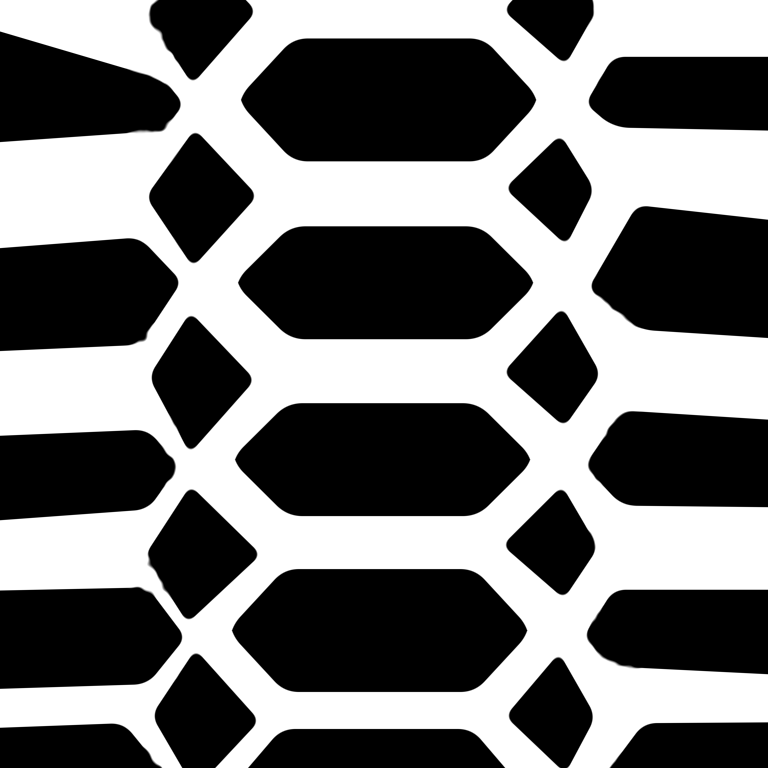
Give the GLSL for this pattern, as a Shadertoy shader.

```glsl
// Black lattice of long hexagons, diamond columns and side bars, with white gaps and chipped edges.

const int   ROWS       = 5;
const vec3  ROW_CURVE  = vec3(0.134, 0.242, -0.0039); // row height: start, pitch, tightening
const vec2  HEX_CENTRE = vec2(0.506, -0.0039);        // x, then lift at the first row
const float HEX_DRIFT  = -0.0039;                     // sideways shift per row
const float HEX_TIP    = 0.198;                       // half widths and half height
const float HEX_FLAT   = 0.124;
const float HEX_HALF   = 0.0735;
const float HEX_SWELL  = 0.0065;
const float BAR_TIP    = 0.238;
const float BAR_SLANT  = 0.78;
const vec2  COLUMN_X   = vec2(0.249, 0.267);          // diamond columns, from their own edge
const vec4  REACH_LEFT  = vec4(0.086, 0.089, 0.094, 0.057); // up, inward, down, outward
const vec4  REACH_RIGHT = vec4(0.079, 0.074, 0.074, 0.046);
const float ROUNDING   = 0.014;
const float JITTER     = 0.006;
const float CHIP       = 0.006;
const float CHIP_SCALE = 95.0;

// Bars per row, in thousandths: inner half, outer half, inner shift, outer shift
const vec4 BARS_LEFT[5] = vec4[5](vec4(33, 72, 3, -21), vec4(70, 67, 7, 18),
    vec4(52, 55, 9, 20), vec4(63, 64, 3, 8), vec4(98, 92, 0, 0));
const vec4 BARS_RIGHT[5] = vec4[5](vec4(46, 48, -14, -12), vec4(81, 77, -24, -9),
    vec4(62, 57, -6, 1), vec4(50, 55, -7, -2), vec4(98, 99, 0, 0));

float hash(vec2 p) {
    vec3 h = fract(p.xyx * 0.1031);
    h += dot(h, h.yzx + 33.33);
    return fract((h.x + h.y) * h.z);
}

vec2 jitter(vec2 id) {
    return JITTER * (2.0 * vec2(hash(id), hash(id + 17.3)) - 1.0);
}

float noise(vec2 p) {
    vec2 i = floor(p), f = fract(p);
    f = f * f * (3.0 - 2.0 * f);
    return mix(mix(hash(i), hash(i + vec2(1, 0)), f.x),
               mix(hash(i + vec2(0, 1)), hash(i + vec2(1, 1)), f.x), f.y);
}

// Smooth maximum, rounds the corner between two edges
float smax(float a, float b) {
    float h = max(ROUNDING - abs(a - b), 0.0) / ROUNDING;
    return max(a, b) + 0.25 * ROUNDING * h * h;
}

// Signed distance to the line a-b, positive on its outer side (clockwise, y down)
float edge(vec2 p, vec2 a, vec2 b) {
    vec2 d = normalize(b - a);
    return dot(p - a, vec2(d.y, -d.x));
}

float rowHeight(float r) {
    return ROW_CURVE.x + r * (ROW_CURVE.y + r * ROW_CURVE.z);
}

float hexagon(vec2 p, float r) {
    vec2 q = abs(p - vec2(HEX_CENTRE.x + HEX_DRIFT * r, rowHeight(r) + HEX_CENTRE.y));
    float halfH = HEX_HALF + HEX_SWELL * (abs(r - 1.5) - 0.5);
    float slant = edge(q, vec2(HEX_TIP, 0.0), vec2(HEX_FLAT, halfH));
    return smax(smax(q.y - halfH, slant), q.x - HEX_TIP + 0.003);
}

float diamond(vec2 p, vec2 centre, vec4 reach, vec2 id) {
    vec2 top    = centre - vec2(0, reach.x) + jitter(id);
    vec2 inner  = centre + vec2(reach.y, 0) + jitter(id + 3.0);
    vec2 bottom = centre + vec2(0, reach.z) + jitter(id + 5.0);
    vec2 outer  = centre - vec2(reach.w, 0) + jitter(id + 7.0);
    return smax(smax(edge(p, top, inner), edge(p, inner, bottom)),
                smax(edge(p, bottom, outer), edge(p, outer, top)));
}

// Tapered bar from the canvas edge to a pointed inner end
float bar(vec2 p, float y, vec4 size, vec2 id) {
    vec2 tip = vec2(BAR_TIP, y) + jitter(id);
    float shoulder = tip.x - BAR_SLANT * size.x;
    float t = clamp(p.x / shoulder, 0.0, 1.0);
    float body = abs(p.y - y - mix(size.w, size.z, t)) - mix(size.y, size.x, t);
    vec2 high = vec2(shoulder, y + size.z - size.x);
    vec2 low  = vec2(shoulder, y + size.z + size.x);
    return smax(body, smax(edge(p, high, tip), edge(p, tip, low)));
}

void mainImage(out vec4 fragColor, in vec2 fragCoord) {
    vec2 p = fragCoord / iResolution.xy;
    p.y = 1.0 - p.y;
    bool right = p.x > 0.5;
    float side = right ? 1.0 : 0.0;
    vec2 q = vec2(right ? 1.0 - p.x : p.x, p.y); // x measured from the nearer edge

    // Union of all cells
    float d = 1.0;
    for (int i = 0; i < ROWS; i++) {
        float r = float(i);
        vec2 id = vec2(r * 11.0 + 2.0, side * 29.0 + 4.0);
        vec4 size = 0.001 * (right ? BARS_RIGHT[i] : BARS_LEFT[i]);
        vec2 centre = vec2(right ? COLUMN_X.y : COLUMN_X.x, rowHeight(r - 0.5) + 0.004 * (1.0 - 2.0 * side));
        d = min(d, hexagon(p, r));
        d = min(d, bar(q, rowHeight(r), size, id));
        d = min(d, diamond(q, centre, right ? REACH_RIGHT : REACH_LEFT, id + 50.0));
    }

    // Patchy chips and faint grey shreds along the outer side of the columns
    float band = 1.0 - smoothstep(0.015, 0.04, abs(q.x - 0.2));
    float wear = band * smoothstep(0.5, 0.75, noise(p * 16.0 + 5.0));
    d += CHIP * wear * (noise(p * CHIP_SCALE) - 0.5);

    float soft = 0.75 / min(iResolution.x, iResolution.y) + 0.0012 * wear;
    fragColor = vec4(vec3(smoothstep(-soft, soft, d)), 1.0);
}
```
